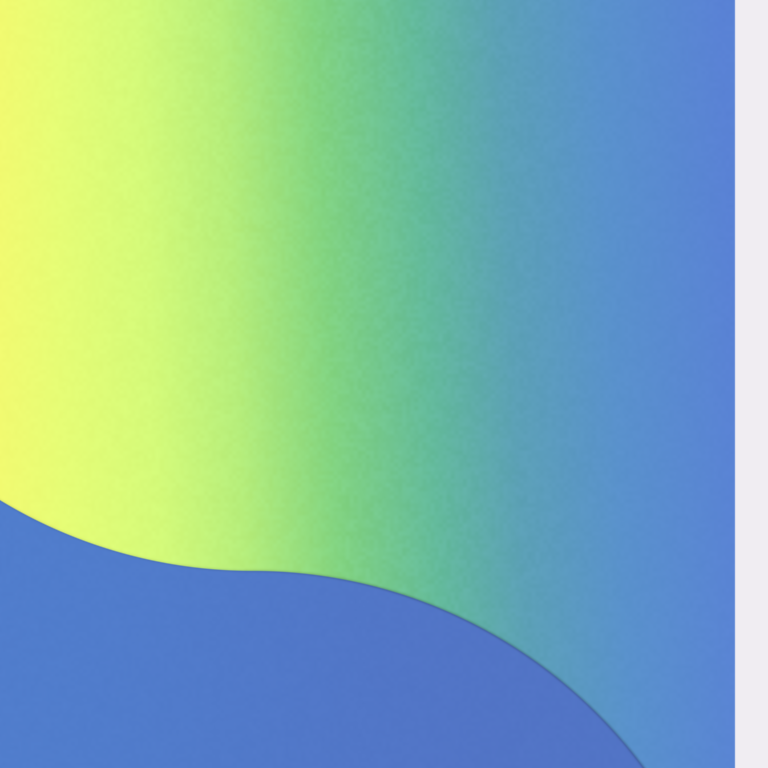
Reproduce this background procedurally as a three.js fragment shader.

```glsl
// A grainy sideways gradient from yellow through green to blue, with a blue
// wave across the foot and a pale margin at the right. The wave is two equal
// circular arcs joined at a level point; the grain is two layers of value noise.

#define MARGIN_X 0.957
#define WAVE_JOIN vec2(0.329, 0.2567)
#define WAVE_RADIUS 0.634
#define GRADIENT_TILT 0.045
#define GRAIN_CELLS 190.0
#define GRAIN_AMOUNT 0.045
#define EDGE_SOFTNESS 0.0013
#define RIM_WIDTH 0.0022
#define RIM_DARKNESS 0.16

varying vec2 vUv;

float hash(vec2 p) {
  vec3 q = fract(vec3(p.xyx) * 0.1031);
  q += dot(q, q.yzx + 33.33);
  return fract((q.x + q.y) * q.z);
}

float valueNoise(vec2 p) {
  vec2 cell = floor(p);
  vec2 f = fract(p);
  f = f * f * (3.0 - 2.0 * f);
  float low = mix(hash(cell), hash(cell + vec2(1.0, 0.0)), f.x);
  float high = mix(hash(cell + vec2(0.0, 1.0)), hash(cell + vec2(1.0)), f.x);
  return mix(low, high, f.y);
}

// Centred grain: fine specks over broader mottling
float grain(vec2 p) {
  float fine = valueNoise(p * GRAIN_CELLS);
  float broad = valueNoise(p * GRAIN_CELLS * 0.45 + 17.0);
  return 0.65 * fine + 0.35 * broad - 0.5;
}

// Blends to the next colour stop between two positions
vec3 blendStop(vec3 color, vec3 next, float from, float to, float x) {
  return mix(color, next, clamp((x - from) / (to - from), 0.0, 1.0));
}

vec3 spectrum(float x) {
  vec3 c = vec3(0.945, 0.98, 0.44);
  c = blendStop(c, vec3(0.90, 0.99, 0.46), 0.00, 0.08, x);
  c = blendStop(c, vec3(0.83, 0.98, 0.475), 0.08, 0.20, x);
  c = blendStop(c, vec3(0.71, 0.93, 0.48), 0.20, 0.31, x);
  c = blendStop(c, vec3(0.51, 0.83, 0.505), 0.31, 0.43, x);
  c = blendStop(c, vec3(0.39, 0.73, 0.61), 0.43, 0.56, x);
  c = blendStop(c, vec3(0.36, 0.63, 0.715), 0.56, 0.67, x);
  c = blendStop(c, vec3(0.35, 0.57, 0.80), 0.67, 0.80, x);
  return blendStop(c, vec3(0.35, 0.51, 0.835), 0.80, 0.96, x);
}

// Signed distance to the wave, negative below its crest line
float waveDistance(vec2 p) {
  vec2 offset = p - WAVE_JOIN;
  float hollow = WAVE_RADIUS - length(offset - vec2(0.0, WAVE_RADIUS));
  float hill = length(offset + vec2(0.0, WAVE_RADIUS)) - WAVE_RADIUS;
  return offset.x < 0.0 ? hollow : hill;
}

vec3 waveColor(vec2 p) {
  vec3 leftBlue = vec3(0.315, 0.49, 0.80);
  vec3 rightBlue = vec3(0.32, 0.455, 0.775);
  return mix(leftBlue, rightBlue, smoothstep(0.0, 0.7, p.x));
}

void main() {
  vec2 p = vUv;
  float speck = grain(p);

  // Gradient, with most grain in its green middle
  float x = p.x + GRADIENT_TILT * (p.y - 0.5) * smoothstep(0.0, 0.2, p.x);
  float grainMask = 0.25 + 0.75 * exp(-pow((x - 0.45) / 0.25, 2.0));
  vec3 color = spectrum(x + 0.02 * speck * grainMask);
  color += speck * GRAIN_AMOUNT * grainMask;

  // Wave
  float d = waveDistance(p);
  vec3 wave = waveColor(p) + speck * GRAIN_AMOUNT * 0.25;
  color = mix(wave, color, smoothstep(-EDGE_SOFTNESS, EDGE_SOFTNESS, d));

  // Thin dark rim, clearer along the hill
  float rim = exp(-d * d / (RIM_WIDTH * RIM_WIDTH));
  color *= 1.0 - RIM_DARKNESS * rim * mix(0.4, 1.0, smoothstep(0.2, 0.6, p.x));

  // Pale margin
  vec3 marginColor = vec3(0.94, 0.93, 0.95);
  float margin = smoothstep(-EDGE_SOFTNESS, EDGE_SOFTNESS, p.x - MARGIN_X);
  gl_FragColor = vec4(mix(color, marginColor, margin), 1.0);
}
```
